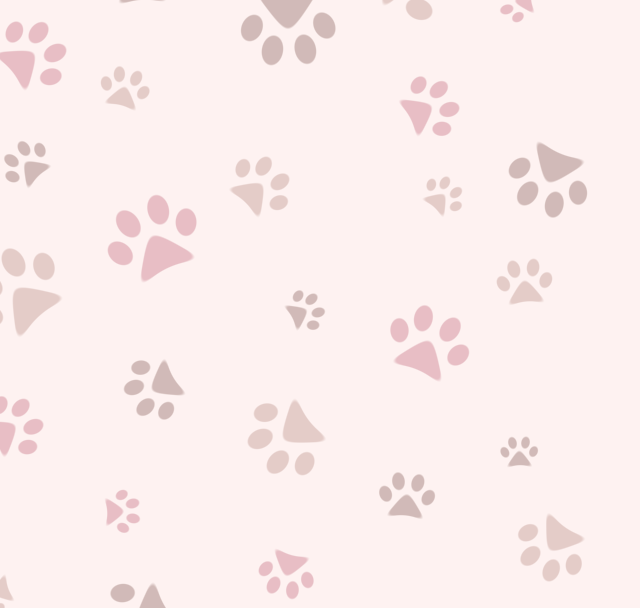
This pattern is drawn by a Shadertoy shader. Its source:

```glsl
// Scattered pastel paw prints of varied size and direction on pale blush.

vec2 hash2(vec2 cell) {
    vec3 h = fract(cell.xyx * vec3(0.1031, 0.1030, 0.0973) + 0.37);
    h += dot(h, h.yzx + 33.33);
    return fract((h.xx + h.yz) * h.zy);
}

vec2 rotate(vec2 p, float angle) {
    float c = cos(angle), s = sin(angle);
    return vec2(c * p.x - s * p.y, s * p.x + c * p.y);
}

float smoothMax(float a, float b, float k) {
    float h = max(k - abs(a - b), 0.0) / k;
    return max(a, b) + 0.25 * k * h * h;
}

// Oval toe leaning outwards by the given angle
float toe(vec2 p, vec2 center, vec2 radii, float lean) {
    return (length(rotate(p - center, lean) / radii) - 1.0) * radii.x;
}

// Rounded triangle with a hollow base
float pad(vec2 p) {
    float sides = dot(vec2(sqrt(p.x * p.x + 0.04), p.y), vec2(0.84, 0.54)) - 0.234;
    float base = -0.62 - 0.3 * p.x * p.x - p.y;
    return smoothMax(sides, base, 0.28);
}

// Paw of unit radius, pointing up
float paw(vec2 p) {
    vec2 mirrored = vec2(abs(p.x), p.y);
    float innerToe = toe(mirrored, vec2(0.35, 0.58), vec2(0.225, 0.315), 0.2);
    float outerToe = toe(mirrored, vec2(0.77, 0.09), vec2(0.22, 0.29), 0.45);
    return min(pad(p), min(innerToe, outerToe));
}

vec3 pawColor(float pick) {
    vec3 sand = vec3(0.895, 0.80, 0.785);
    vec3 pink = vec3(0.908, 0.746, 0.772);
    vec3 taupe = vec3(0.82, 0.73, 0.72);
    return pick < 0.36 ? sand : pick < 0.68 ? pink : taupe;
}

void mainImage(out vec4 fragColor, in vec2 fragCoord) {
    float cellsPerHeight = 4.55;
    vec2 p = fragCoord / iResolution.y * cellsPerHeight + vec2(0.35, 0.2);

    // Staggered columns, one paw per cell
    p.y += 0.5 * mod(floor(p.x), 2.0);
    vec2 cell = floor(p);
    vec2 local = fract(p) - 0.5;

    // Evenly spread sizes and colours, random place and direction
    float sizePick = fract(dot(cell, vec2(0.618, 0.377)) + 0.2);
    float radius = mix(0.136, 0.37, pow(sizePick, 1.4));
    vec2 shift = (2.0 * hash2(cell) - 1.0) * (0.47 - radius);
    float angle = 6.2832 * hash2(cell + 17.0).x;
    float colorPick = fract(dot(cell, vec2(0.755, 0.570)) + 0.1);

    // Soft edge about one and a half pixels wide
    float d = paw(rotate(local - shift, angle) / radius) * radius;
    float edge = 0.8 * cellsPerHeight / iResolution.y;
    float cover = 1.0 - smoothstep(-edge, edge, d);

    vec3 blush = vec3(0.995, 0.95, 0.945);
    fragColor = vec4(mix(blush, pawColor(colorPick), cover), 1.0);
}
```
